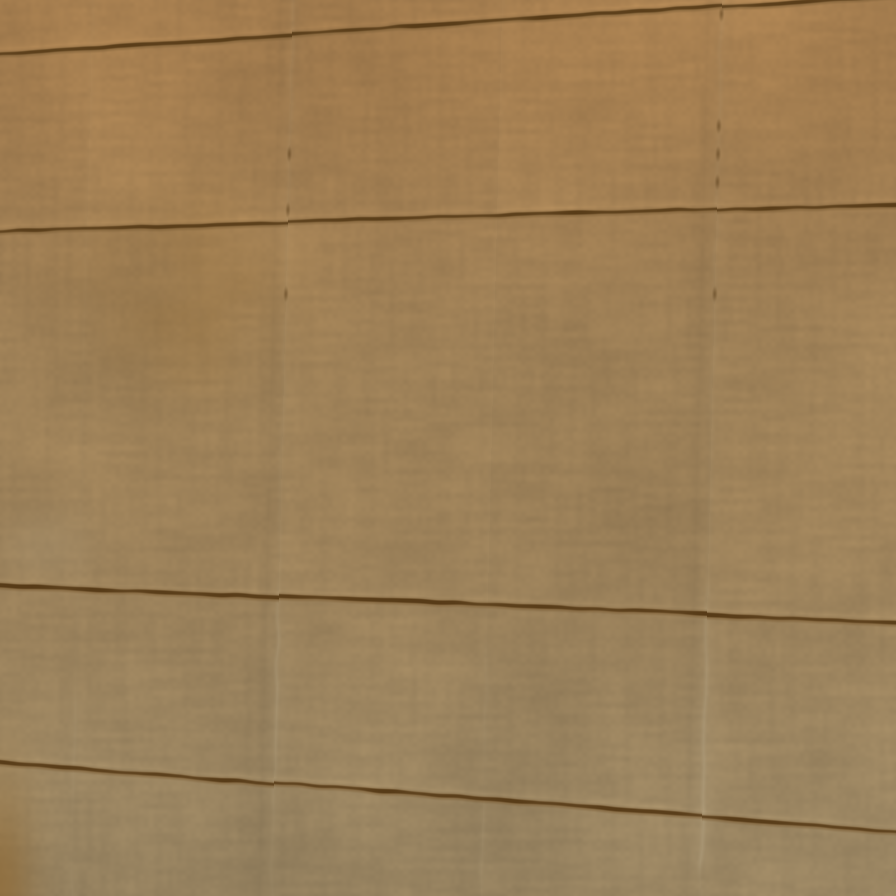
Write a Shadertoy shader that draws this texture.

```glsl
const vec3 TOP_TAN = vec3(0.645, 0.490, 0.307);
const vec3 MID_TAN = vec3(0.620, 0.507, 0.346);
const vec3 LOW_TAN = vec3(0.602, 0.520, 0.382);
const vec3 GROOVE = vec3(0.335, 0.225, 0.085);
const vec3 SHOULDER = vec3(0.49, 0.37, 0.21);
const vec3 CHALK = vec3(0.69, 0.62, 0.49);
const vec3 STAIN = vec3(0.56, 0.41, 0.20);
const float ROW_PITCH = 0.1977;
const float FIRST_ROW = 0.150;
const float SEAM_PITCH = 0.235;

float hash(vec2 p) {
    vec3 q = fract(p.xyx * vec3(0.1031, 0.1030, 0.0973));
    q += dot(q, q.yzx + 33.33);
    return fract((q.x + q.y) * q.z);
}

float noise(vec2 p) {
    vec2 i = floor(p), f = fract(p);
    f = f * f * (3.0 - 2.0 * f);
    return mix(mix(hash(i), hash(i + vec2(1, 0)), f.x),
               mix(hash(i + vec2(0, 1)), hash(i + vec2(1, 1)), f.x), f.y);
}

float fbm(vec2 p) {
    float sum = 0.0, amp = 0.5;
    for (int i = 0; i < 5; i++) {
        sum += amp * noise(p);
        p = p * 2.03 + 17.7;
        amp *= 0.5;
    }
    return sum;
}

float band(float dist, float halfWidth, float soft) {
    return 1.0 - smoothstep(halfWidth - soft, halfWidth + soft, dist);
}

float blob(vec2 p, vec2 center, vec2 radius) {
    vec2 d = (p - center) / radius;
    return exp(-dot(d, d));
}

// Boards fan out to the right; x counts seams, y counts rows.
vec2 boardCoords(vec2 uv) {
    float d = uv.x - 0.303 - 0.024 * uv.y;
    float seam = d * (4.38 - 0.42 * d);
    float height = (uv.y + 0.1044 * uv.x) / (1.0 + 0.18 * uv.x);
    height += 0.0025 * (hash(vec2(floor(seam * 0.5), 3.0)) - 0.5);
    return vec2(seam, (height - FIRST_ROW) / ROW_PITCH);
}

vec3 boardColor(vec2 uv, vec2 board) {
    vec3 col = mix(LOW_TAN, MID_TAN, smoothstep(0.0, 0.55, uv.y));
    col = mix(col, TOP_TAN, smoothstep(0.5, 1.0, uv.y));

    // Rows one and two form a single tall board.
    float row = floor(board.y);
    row = row == 2.0 ? 1.0 : row;
    col *= 1.0 + 0.025 * (hash(vec2(floor(board.x), row) + 9.0) - 0.5);

    // Cloudy wear, fine fibres and grain
    col *= 1.0 + 0.13 * (fbm(uv * 7.0) - 0.48);
    col *= 1.0 + 0.045 * (noise(uv * vec2(22.0, 150.0)) - 0.5);
    col *= 1.0 + 0.03 * (noise(uv * vec2(130.0, 14.0)) - 0.5);
    col *= 1.0 + 0.03 * (noise(uv * 190.0) - 0.5);

    // Stains and one faded patch
    float mottling = fbm(uv * 13.0 + 5.0);
    col = mix(col, STAIN, 0.5 * mottling * blob(uv, vec2(0.21, 0.67), vec2(0.11, 0.10)));
    col = mix(col, STAIN, 0.65 * blob(uv, vec2(0.0), vec2(0.035, 0.12)));
    col = mix(col, CHALK, 0.22 * blob(uv, vec2(0.05, 0.39), vec2(0.05, 0.04)));
    return col;
}

vec3 addSeams(vec3 col, vec2 uv, float seam, float px) {
    float id = round(seam);
    float offset = (seam - id) * SEAM_PITCH;
    float major = 1.0 - mod(abs(id), 2.0);
    float wobble = 0.003 * (noise(vec2(id * 9.0, uv.y * 35.0)) - 0.5);
    float dist = abs(offset + wobble);

    // Chalky residue, stronger toward the bottom
    float patches = smoothstep(0.2, 0.8, noise(vec2(id * 5.0 + 2.0, uv.y * 16.0)));
    float strength = mix(0.12, 0.55, smoothstep(0.5, 0.1, uv.y) * patches);
    strength *= mix(0.3, 1.0, major);
    col = mix(col, CHALK, strength * (0.55 * exp(-dist / 0.009) + 0.6 * band(dist, 0.0018, 0.0015 + px)));
    col *= 1.0 - 0.035 * major * exp(-abs(offset + 0.014) / 0.008);

    // Sparse dark nicks along the joint
    vec2 cell = vec2(id, floor(uv.y * 32.0));
    float nick = step(0.80, hash(cell + 41.0)) * major * smoothstep(0.3, 0.45, uv.y);
    float along = abs(fract(uv.y * 32.0) - 0.5) / 32.0;
    nick *= band(length(vec2(offset, along * 0.35)), 0.0018, 0.0008 + px);
    return mix(col, GROOVE, 0.5 * nick);
}

vec3 addGrooves(vec3 col, vec2 uv, vec2 board, float px) {
    float id = round(board.y);
    float present = id == 2.0 ? 0.0 : 1.0;
    float scale = ROW_PITCH * (1.0 + 0.18 * uv.x);
    float offset = (board.y - id) * scale + 0.0012 * (noise(vec2(uv.x * 45.0, id * 7.0)) - 0.5);
    float wear = noise(vec2(uv.x * 28.0, id * 13.0 + 4.0));
    float halfWidth = mix(0.0013, 0.0024, wear);

    // Lit lip, soft shoulder and dark core
    col *= 1.0 + 0.05 * present * exp(-abs(offset - 0.006) / 0.003);
    col = mix(col, SHOULDER, 0.75 * present * band(abs(offset + 0.0008), halfWidth + 0.0012, 0.0015 + px));
    return mix(col, GROOVE, present * mix(0.75, 0.98, wear) * band(abs(offset), halfWidth, 0.0006 + 0.5 * px));
}

void mainImage(out vec4 fragColor, in vec2 fragCoord) {
    vec2 uv = fragCoord / iResolution.xy;
    float px = 1.0 / iResolution.y;
    vec2 board = boardCoords(uv);
    vec3 col = boardColor(uv, board);
    col = addSeams(col, uv, board.x, px);
    col = addGrooves(col, uv, board, px);
    fragColor = vec4(col, 1.0);
}
```
